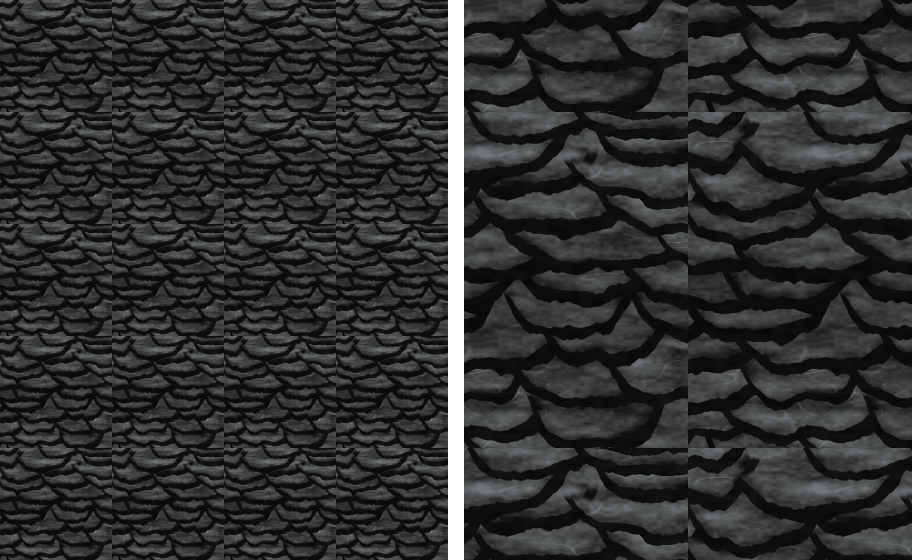
Left: the whole. Right: its middle third, enlarged.
A Shadertoy shader for this texture:

```glsl
// Dark slate ledges: a square tile of overlapping bowl-shaped stones, repeated in a grid.
// Ledges are painted from the bottom row up, each casting a thick black lip on the one
// below; stretched noise adds brushed streaks, blotches and pale scratches.

const vec2  REPEATS     = vec2(4.0, 5.0);   // tiles across and down
const float ROWS        = 10.0;             // ledge rows per tile
const float COLS        = 2.7;              // ledges per row
const vec2  HALF_WIDTH  = vec2(0.17, 0.27); // smallest and largest, in tiles
const vec2  HEIGHT      = vec2(0.09, 0.14);
const vec2  LIP         = vec2(0.028, 0.046); // thickness of the black lip
const float WOBBLE      = 0.034;            // roughness of the lower edge
const float TILT        = 0.16;
const float LIP_TONE    = 0.035;
const float STONE_TONE  = 0.185;
const vec3  TINT        = vec3(0.97, 1.0, 1.015);

vec2 hash2(vec2 p) {
    vec3 q = fract(vec3(p.xyx) * vec3(0.1031, 0.1030, 0.0973));
    q += dot(q, q.yzx + 33.33);
    return fract((q.xx + q.yz) * q.zy);
}

float noise(vec2 p) {
    vec2 i = floor(p), f = fract(p);
    f = f * f * (3.0 - 2.0 * f);
    return mix(mix(hash2(i).x, hash2(i + vec2(1, 0)).x, f.x),
               mix(hash2(i + vec2(0, 1)).x, hash2(i + vec2(1, 1)).x, f.x), f.y);
}

float fbm(vec2 p) {
    float sum = 0.0, amp = 0.53;
    for (int k = 0; k < 4; k++) {
        sum += amp * noise(p);
        p = p * 2.1 + 17.3;
        amp *= 0.5;
    }
    return sum;
}

// Positive inside a ledge whose lower edge bows upward at both ends
float ledge(vec2 q, float halfWidth, float height) {
    float u = q.x / halfWidth;
    float slope = 4.0 * height / halfWidth * u * u * u;
    return (q.y - height * u * u * u * u) / sqrt(1.0 + slope * slope);
}

// Grey of a stone face; depth runs from 0 at its lower edge to 1 at its top
float stoneTone(vec2 p, float depth, float seed) {
    vec2 offset = vec2(seed * 31.0, seed * 17.0);
    float streak = fbm(vec2(p.x * 7.0, p.y * 28.0) + offset) - 0.5;
    float grain = noise(p * vec2(70.0, 110.0)) - 0.5;
    float sheen = smoothstep(0.0, 0.3, depth) * (1.0 - smoothstep(0.4, 1.0, depth));
    float warp = noise(p * vec2(9.0, 14.0) + offset);
    float vein = abs(noise(vec2(p.x * 6.0, p.y * 24.0 + warp * 3.0) + offset.yx) - 0.5);
    float scratch = (1.0 - smoothstep(0.0, 0.05, vein)) * smoothstep(0.45, 0.75, warp);
    return STONE_TONE + 0.09 * sheen + 0.38 * streak + 0.08 * grain
         + 0.10 * scratch + 0.06 * (seed - 0.5);
}

float tileTone(vec2 p, float aa) {
    float tone = stoneTone(p, 0.5, 0.5);
    float lipTexture = 0.035 * noise(p * vec2(30.0, 60.0));
    float edgeWobble = fbm(p * vec2(11.0, 7.0)) - 0.5;

    for (int j = -2; j <= 1; j++) {
        float row = floor(p.y * ROWS) + float(j);
        float shift = hash2(vec2(row + 40.0, 7.0)).x;
        for (int i = -1; i <= 1; i++) {
            // Random placement and size of this ledge
            vec2 id = vec2(floor(p.x * COLS + shift) + float(i), row);
            vec2 place = hash2(id + 23.0), size = hash2(id + 71.0);
            vec2 style = hash2(id + 119.0);
            vec2 center = (id + 0.5 + (place - 0.5) * vec2(0.5, 0.6)
                          - vec2(shift, 0.0)) / vec2(COLS, ROWS);
            float halfWidth = mix(HALF_WIDTH.x, HALF_WIDTH.y, size.x);
            float height = mix(HEIGHT.x, HEIGHT.y, size.y);
            float lip = mix(LIP.x, LIP.y, style.x);

            vec2 q = p - center;
            q.y += WOBBLE * edgeWobble * 2.0 - TILT * (style.y - 0.4) * q.x;

            // Black lip first, then the face over it
            float top = 1.0 - smoothstep(height - 0.025, height, q.y);
            float shade = ledge(q + vec2(-0.008, lip), halfWidth * 1.04, height);
            tone = mix(tone, LIP_TONE + lipTexture, smoothstep(-aa, aa, shade) * top);

            float face = ledge(q, halfWidth, height);
            float cover = smoothstep(-aa, aa * 1.5, face) * top;
            if (cover > 0.0)
                tone = mix(tone, stoneTone(p, face / height, style.y), cover);
        }
    }
    // Paler at the top and right of the tile, darker through the middle
    float light = 1.0 + 0.12 * smoothstep(0.75, 1.0, p.x)
                + 0.12 * smoothstep(0.7, 1.0, p.y)
                - 0.12 * smoothstep(0.35, 0.0, abs(p.y - 0.4));
    return clamp(tone * light, 0.03, 0.46);
}

void mainImage(out vec4 fragColor, in vec2 fragCoord) {
    vec2 tile = fract(fragCoord / iResolution.xy * REPEATS);
    float aa = 0.7 * REPEATS.y / iResolution.y;
    fragColor = vec4(tileTone(tile, aa) * TINT, 1.0);
}
```
